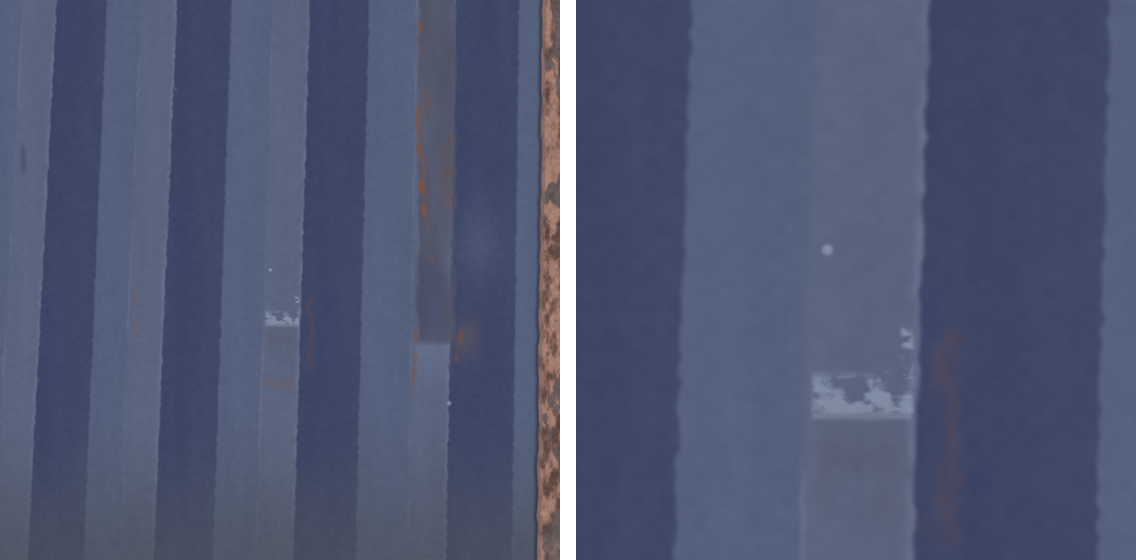
Left: the whole. Right: its middle third, enlarged.
Write a WebGL 2 fragment shader that draws this texture.

```glsl
#version 300 es
precision highp float;
uniform vec2 u_resolution;
out vec4 fragColor;

float hash(vec2 p) {
  return fract(sin(dot(p, vec2(127.1, 311.7))) * 43758.5453);
}

float noise(vec2 p) {
  vec2 i = floor(p), f = fract(p);
  f = f * f * (3.0 - 2.0 * f);
  return mix(mix(hash(i), hash(i + vec2(1, 0)), f.x),
             mix(hash(i + vec2(0, 1)), hash(i + vec2(1, 1)), f.x), f.y);
}

float fbm(vec2 p) {
  float sum = 0.0, amp = 0.5;
  for (int i = 0; i < 5; i++) {
    sum += amp * noise(p);
    p = p * 2.03 + 17.3;
    amp *= 0.5;
  }
  return sum;
}

// Soft step and soft box
float edge(float at, float x, float soft) {
  return smoothstep(at - soft, at + soft, x);
}

float box(vec2 p, vec2 lo, vec2 hi, vec2 soft) {
  vec2 m = smoothstep(lo - soft, lo + soft, p) * (1.0 - smoothstep(hi - soft, hi + soft, p));
  return m.x * m.y;
}

float segment(vec2 p, vec2 a, vec2 b) {
  vec2 d = b - a;
  return length(p - a - d * clamp(dot(p - a, d) / dot(d, d), 0.0, 1.0));
}

// Corrugated sheet: lit faces, a faint fold in each, and shaded faces
vec3 corrugation(vec2 p) {
  vec3 color = vec3(0.334, 0.377, 0.490);
  float x = p.x + 0.003 * (noise(vec2(p.x * 20.0, p.y * 130.0)) - 0.5);
  for (int i = 0; i < 5; i++) {
    float k = float(i);
    float left = mix(0.050 + 0.213 * k + 0.012 * k * k,
                     0.102 + 0.2035 * k + 0.0113 * k * k, p.y);
    float right = left + mix(0.099 + 0.006 * k, 0.089 + 0.008 * k, p.y);
    float fold = left - 0.061 - 0.003 * k;
    float face = edge(fold, x, 0.003) * (1.0 - edge(left, x, 0.0025));
    color += face * vec3(0.022, 0.014, 0.005);
    float worn = smoothstep(0.35, 0.8, noise(vec2(k * 7.0, p.y * 14.0)));
    color += 0.035 * worn * exp(-pow((x - fold) / 0.002, 2.0));
    float chipped = noise(vec2(k * 5.0, p.y * 70.0));
    color += 0.045 * chipped * exp(-pow((x - left + 0.003) / 0.003, 2.0));
    float dark = edge(left, x, 0.0025) * (1.0 - edge(right, x, 0.0025));
    color = mix(color, vec3(0.240, 0.270, 0.398) + 0.012 * (x - left) / (right - left), dark);
  }
  return color;
}

// Dented, dulled area on the last lit face
vec3 dent(vec3 color, vec2 p) {
  vec2 q = p + 0.014 * (vec2(fbm(p * 30.0), fbm(p * 30.0 + 9.0)) - 0.48);
  float worn = box(q, vec2(0.747, 0.39), vec2(0.813, 1.1), vec2(0.003, 0.012));
  color = mix(color, vec3(0.318, 0.328, 0.402), worn * (0.2 + 1.1 * fbm(p * vec2(45, 9))));
  float hollow = box(q, vec2(0.744, 0.40), vec2(0.79, 0.53), vec2(0.010, 0.03));
  color = mix(color, vec3(0.26, 0.285, 0.38), 0.5 * hollow);
  float lip = box(q, vec2(0.742, 0.29), vec2(0.808, 0.387), vec2(0.004, 0.006));
  color += 0.04 * lip * smoothstep(0.28, 0.40, p.y);
  vec2 fromBulge = (q - vec2(0.855, 0.565)) * vec2(24, 15);
  color += 0.05 * exp(-dot(fromBulge, fromBulge));
  vec2 fromCrease = (q - vec2(0.832, 0.395)) * vec2(45, 28);
  return mix(color, vec3(0.37, 0.34, 0.37), 0.6 * exp(-dot(fromCrease, fromCrease)));
}

// Rust runs: end points, then half width and strength
vec3 rustRuns(vec3 color, vec2 p) {
  vec4 ends[10] = vec4[10](
    vec4(0.749, 0.740, 0.768, 0.540), vec4(0.752, 0.720, 0.760, 0.620),
    vec4(0.750, 0.960, 0.747, 0.740), vec4(0.758, 0.850, 0.770, 0.780),
    vec4(0.743, 0.405, 0.738, 0.300), vec4(0.822, 0.407, 0.814, 0.360),
    vec4(0.803, 0.760, 0.797, 0.640), vec4(0.555, 0.460, 0.550, 0.350),
    vec4(0.475, 0.315, 0.525, 0.315), vec4(0.242, 0.480, 0.236, 0.400));
  vec2 look[10] = vec2[10](
    vec2(0.004, 1.0), vec2(0.008, 0.9), vec2(0.004, 0.6), vec2(0.006, 0.5), vec2(0.005, 0.5),
    vec2(0.009, 0.6), vec2(0.015, 0.3), vec2(0.016, 0.22), vec2(0.016, 0.22), vec2(0.008, 0.22));
  float grain = smoothstep(0.25, 0.70, fbm(p * vec2(120, 45)));
  for (int i = 0; i < 10; i++) {
    float d = segment(p, ends[i].xy, ends[i].zw) + 0.007 * (0.45 - grain);
    float mask = 1.0 - smoothstep(0.0, look[i].x, d);
    color = mix(color, vec3(0.49, 0.32, 0.26), mask * look[i].y * (0.3 + 0.7 * grain));
  }
  float spot = 1.0 - smoothstep(0.001, 0.006, length(p - vec2(0.313, 0.841)));
  return mix(color, vec3(0.44, 0.33, 0.31), 0.7 * spot);
}

// Pale scraped paint and small chips
vec3 scuffs(vec3 color, vec2 p) {
  float area = box(p, vec2(0.474, 0.418), vec2(0.533, 0.443), vec2(0.002, 0.005));
  area = max(area, box(p, vec2(0.527, 0.42), vec2(0.534, 0.472), vec2(0.002)));
  float scrape = area * smoothstep(0.34, 0.62, fbm(p * vec2(90, 130)));
  scrape = max(scrape, 0.6 * box(p, vec2(0.474, 0.417), vec2(0.533, 0.422), vec2(0.002)));
  scrape = max(scrape, 1.0 - smoothstep(0.001, 0.005, length(p - vec2(0.483, 0.518))));
  scrape = max(scrape, 1.0 - smoothstep(0.001, 0.006, length(p - vec2(0.802, 0.28))));
  color = mix(color, vec3(0.55, 0.60, 0.69), 0.8 * scrape);
  float stain = box(p, vec2(0.477, 0.36), vec2(0.528, 0.412), vec2(0.008, 0.03));
  color = mix(color, vec3(0.33, 0.34, 0.40), 0.55 * stain * smoothstep(0.1, 0.7, fbm(p * 40.0)));
  return color - 0.05 * box(p, vec2(0.037, 0.69), vec2(0.046, 0.74), vec2(0.003, 0.01));
}

// Rusty post along the right side, with a paler rim
vec3 post(vec3 color, vec2 p) {
  float side = mix(0.957, 0.967, p.y) + 0.003 * (noise(vec2(p.y * 50.0, 8.0)) - 0.5);
  float flakes = fbm(p * vec2(85, 40));
  vec3 rust = mix(vec3(0.37, 0.28, 0.26), vec3(0.64, 0.49, 0.44), smoothstep(0.26, 0.60, flakes));
  float bare = smoothstep(0.52, 0.60, fbm(p * vec2(45, 17) + 31.0) + 6.0 * (p.x - 0.989));
  rust = mix(rust, vec3(0.36, 0.33, 0.34), 0.8 * bare);
  rust += 0.12 * (fbm(p * 170.0) - 0.48);
  float rim = 1.0 - edge(side + 0.009, p.x, 0.002);
  rust = mix(rust, vec3(0.48, 0.38, 0.36), 0.6 * rim);
  color *= 1.0 - 0.32 * exp(-pow((p.x - side) / 0.004, 2.0));
  return mix(color, rust, edge(side + 0.002, p.x, 0.002));
}

void main() {
  vec2 p = gl_FragCoord.xy / u_resolution;
  vec3 color = corrugation(p);
  float dust = 1.0 - smoothstep(-0.05, 0.30, p.y + 0.10 * (fbm(p * vec2(20, 5)) - 0.48));
  color = mix(color, vec3(0.305, 0.320, 0.362), 0.68 * dust);
  color += 0.024 * (fbm(p * vec2(40, 4)) - 0.48) + 0.030 * (fbm(p * 130.0) - 0.48);
  color = scuffs(rustRuns(dent(color, p), p), p);
  fragColor = vec4(post(color, p), 1.0);
}
```
